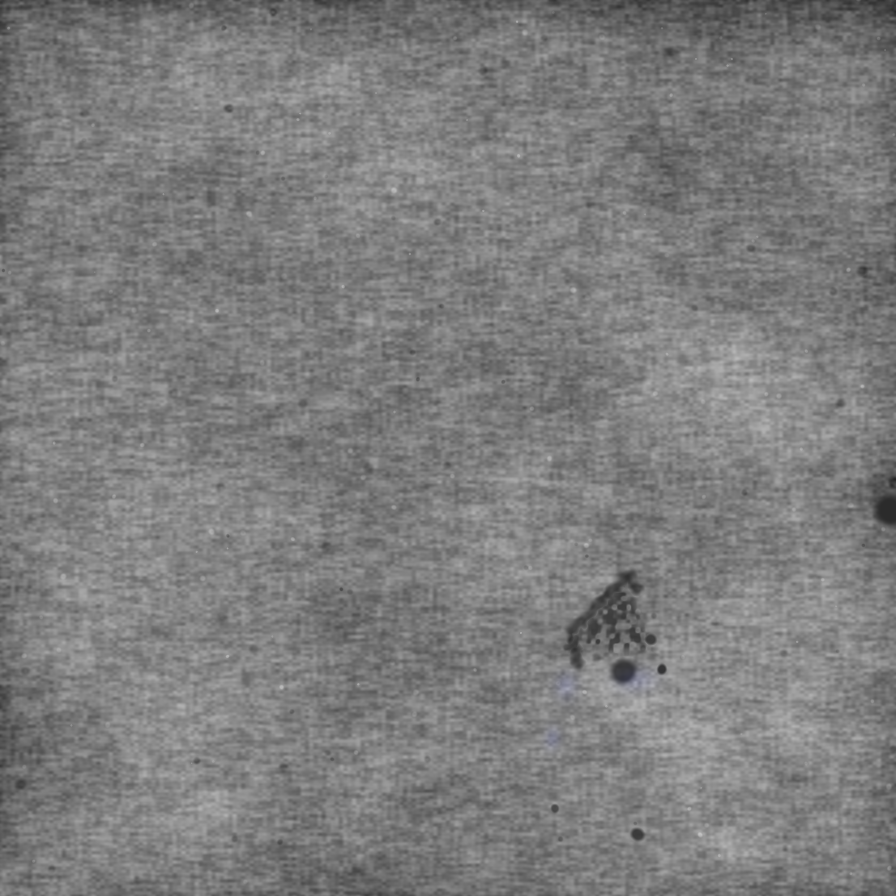
A Shadertoy shader for this texture:

```glsl
// Worn grey cloth-like concrete: cloudy blotches under fine, mostly horizontal fibres.
// Layered stretched noise makes the weave, cellular noise the specks, and
// distance functions with ragged edges the torn stain, the hole and the spots.

#define BASE_GREY 0.505
#define CLOUD_AMOUNT 0.26
#define PATCH_AMOUNT 0.12
#define STREAK_AMOUNT 0.13
#define THREAD_AMOUNT 0.07
#define GRAIN_AMOUNT 0.12
#define EDGE_SHADE 0.13
#define STAIN_GREY 0.17
#define BLUE_TINT vec3(-0.015, -0.01, 0.06)

float hash(vec2 p) {
    vec3 q = fract(p.xyx * 0.1031);
    q += dot(q, q.yzx + 33.33);
    return fract((q.x + q.y) * q.z);
}

float noise(vec2 p) {
    vec2 cell = floor(p), f = fract(p);
    f = f * f * (3.0 - 2.0 * f);
    float low = mix(hash(cell), hash(cell + vec2(1, 0)), f.x);
    float high = mix(hash(cell + vec2(0, 1)), hash(cell + vec2(1, 1)), f.x);
    return mix(low, high, f.y);
}

float fbm(vec2 p) {
    float sum = 0.0, amp = 0.5;
    for (int i = 0; i < 5; i++) {
        sum += amp * noise(p);
        p = mat2(1.6, 1.2, -1.2, 1.6) * p + 17.3;
        amp *= 0.5;
    }
    return sum;
}

// Sparse round specks, one candidate per cell, with random size and strength
float specks(vec2 uv, float scale, float share, float size) {
    vec2 p = uv * scale, cell = floor(p);
    float sum = 0.0;
    for (int y = -1; y <= 1; y++)
    for (int x = -1; x <= 1; x++) {
        vec2 id = cell + vec2(x, y) + scale;
        vec2 centre = id - scale + vec2(hash(id + 3.1), hash(id + 7.7));
        float radius = size * (0.4 + hash(id + 11.9));
        float spot = 1.0 - smoothstep(0.3 * radius, radius, length(p - centre));
        sum = max(sum, spot * step(hash(id + 19.3), share) * (0.4 + 0.6 * hash(id + 23.7)));
    }
    return sum;
}

float segment(vec2 p, vec2 a, vec2 b) {
    vec2 ab = b - a;
    return length(p - a - ab * clamp(dot(p - a, ab) / dot(ab, ab), 0.0, 1.0));
}

float glow(vec2 p, vec2 centre, vec2 size) {
    vec2 d = (p - centre) / size;
    return exp(-dot(d, d));
}

float disc(vec2 p, vec2 centre, float radius) {
    return 1.0 - smoothstep(0.55 * radius, 1.2 * radius, length(p - centre));
}

// Dark crust along the rim of a rough triangle, speckled inside
float tornStain(vec2 p) {
    vec2 top = vec2(0.701, 0.36), left = vec2(0.637, 0.294);
    vec2 foot = vec2(0.646, 0.258), right = vec2(0.728, 0.272);
    float rim = min(segment(p, top, left), segment(p, left, foot));
    rim = min(rim, segment(p, top, top + vec2(0.009, -0.018)));
    float crust = 1.0 - smoothstep(0.002, 0.011, rim + 0.007 * (noise(p * 130.0) - 0.4));
    float inside = min(dot(p - left, normalize(vec2(0.066, -0.064))),
                       dot(right - p, normalize(vec2(0.088, 0.027))));
    inside = min(inside, p.y - 0.268);
    float fill = smoothstep(-0.006, 0.012, inside);
    fill *= smoothstep(0.25, 0.8, noise(p * 190.0)) * 0.6 + 0.2;
    float stain = max(crust * (0.55 + 0.4 * noise(p * 170.0)), fill);
    stain = max(stain, 0.85 * disc(p, vec2(0.697, 0.25), 0.015));
    stain = max(stain, 0.8 * disc(p, vec2(0.724, 0.284), 0.007));
    return max(stain, 0.9 * disc(p, vec2(0.738, 0.251), 0.006));
}

void mainImage(out vec4 fragColor, in vec2 fragCoord) {
    vec2 uv = fragCoord / iResolution.xy;
    vec2 warp = vec2(noise(uv * 22.0), noise(uv * 22.0 + 40.0)) - 0.5;
    vec2 p = uv + 0.006 * warp;

    // Cloudy cement and woven fibres
    float grey = BASE_GREY;
    grey += CLOUD_AMOUNT * (fbm(p * vec2(5.0, 7.0) + 4.0) - 0.485);
    grey += PATCH_AMOUNT * (fbm(p * vec2(24.0, 38.0) + 9.0) - 0.485);
    grey += STREAK_AMOUNT * (noise(p * vec2(55.0, 230.0)) - 0.5);
    grey += THREAD_AMOUNT * (noise(p * vec2(210.0, 45.0) + 70.0) - 0.5);
    grey += GRAIN_AMOUNT * (noise(uv * vec2(210.0, 290.0) + 31.0) - 0.5);

    // Pits and pale flecks
    grey -= 0.16 * specks(p, 26.0, 0.10, 0.16);
    grey += 0.15 * specks(p + 0.37, 38.0, 0.10, 0.13);

    // Shaded border, deepest at the top and in the corners
    vec2 border = min(uv, 1.0 - uv);
    vec2 shade = exp(-border / 0.025);
    grey -= EDGE_SHADE * (shade.x + shade.y) * (0.35 + 0.65 * noise(uv * 7.0));
    grey -= 0.05 * exp(-(1.0 - uv.y) / 0.03);

    // Pale halo, then the stain, the hole and small spots
    grey += 0.07 * glow(p, vec2(0.665, 0.235), vec2(0.06, 0.05));
    grey -= 0.10 * glow(p, vec2(0.985, 0.465), vec2(0.018, 0.025));
    float dark = tornStain(p);
    dark = max(dark, disc(p, vec2(0.995, 0.43), 0.021));
    dark = max(dark, 0.8 * disc(p, vec2(0.711, 0.07), 0.008));
    dark = max(dark, 0.6 * disc(p, vec2(0.62, 0.098), 0.005));
    grey = mix(grey, STAIN_GREY, dark);

    // Faint blue traces below the stain
    float blue = glow(p, vec2(0.634, 0.233), vec2(0.012, 0.015));
    blue += glow(p, vec2(0.615, 0.177), vec2(0.008, 0.012));
    blue += glow(p, vec2(0.71, 0.24), vec2(0.02, 0.012));
    fragColor = vec4(clamp(vec3(grey) + BLUE_TINT * blue, 0.0, 1.0), 1.0);
}
```
